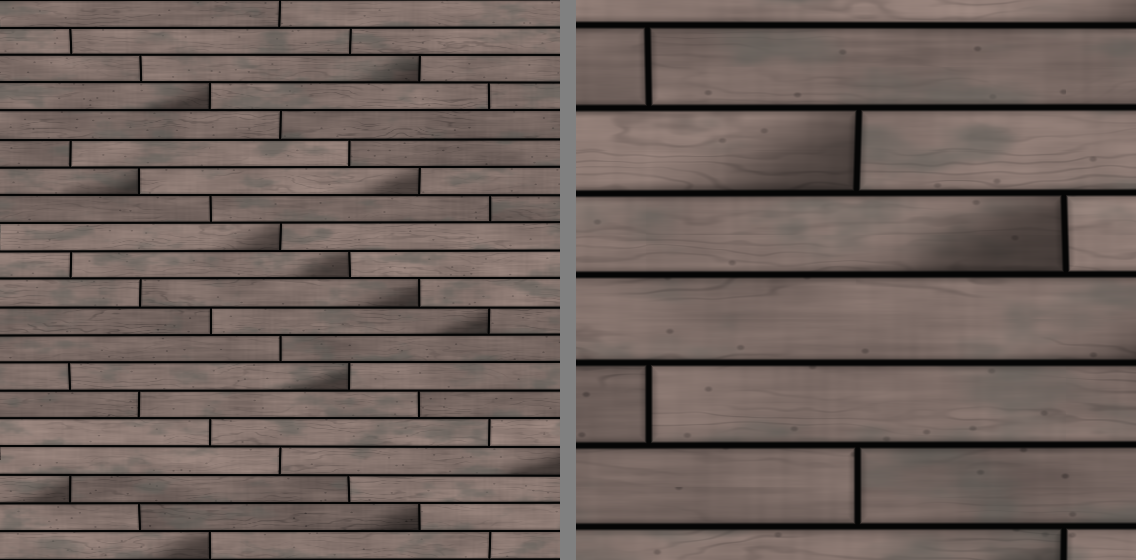
Left, the full canvas; right, a detail of the centre.
Write a WebGL 2 fragment shader that draws this texture.

```glsl
#version 300 es
precision highp float;
// Weathered plank floor: staggered boards, two per row, parted by thin black gaps.
// Each board gets its own tone, cloudy stains, wavy grain, pits and, on some,
// a dark wedge at its right end. All wear is noise in board-local coordinates.

#define ROWS 20.0
#define BOARDS 2.0
#define STAGGER 4.0
#define GAP_HALF 0.0016
#define GAP_SOFT 0.0013
#define GAP_JITTER 0.035
#define TONE_SPREAD 0.36
#define STAIN 0.42
#define GRAIN 0.15
#define WEDGE_SHARE 0.27

uniform vec2 u_resolution;
out vec4 fragColor;

const vec3 GAP_COLOR = vec3(0.02, 0.021, 0.02);
const vec3 WOOD_DARK = vec3(0.325, 0.282, 0.268);
const vec3 WOOD_LIGHT = vec3(0.675, 0.585, 0.55);
const vec3 MILDEW = vec3(0.35, 0.355, 0.335);

float hash(vec2 p) {
    vec3 q = fract(p.xyx * 0.1031);
    q += dot(q, q.yzx + 33.33);
    return fract((q.x + q.y) * q.z);
}

float noise(vec2 p) {
    vec2 i = floor(p), f = fract(p);
    f = f * f * (3.0 - 2.0 * f);
    return mix(mix(hash(i), hash(i + vec2(1, 0)), f.x),
               mix(hash(i + vec2(0, 1)), hash(i + vec2(1, 1)), f.x), f.y);
}

float fbm(vec2 p) {
    float sum = 0.0, amp = 0.533;
    for (int i = 0; i < 4; i++) {
        sum += amp * noise(p);
        p = p * 2.03 + 17.0;
        amp *= 0.5;
    }
    return sum;
}

// Small random offset and tilt of a gap; t runs along it from -0.5 to 0.5
float wobble(vec2 id, float t) {
    return hash(id + 3.0) - 0.5 + (hash(id + 8.0) - 0.5) * t;
}

// Thin contour lines of a stretched noise field
float grainLines(vec2 p) {
    float field = fbm(p * vec2(9.0, 38.0)) * 5.0 + p.y * 110.0;
    float ridge = abs(fract(field) - 0.5) * 2.0;
    return smoothstep(0.55, 1.0, ridge) * smoothstep(0.3, 0.7, noise(p * vec2(13.0, 70.0) + 5.0));
}

// Sparse round pits, one at most per cell
float pits(vec2 p) {
    vec2 cell = floor(p * 75.0);
    vec2 center = 0.25 + 0.5 * vec2(hash(cell + 11.0), hash(cell + 29.0));
    float r = length((fract(p * 75.0) - center) * vec2(0.7, 1.0));
    return step(0.92, hash(cell)) * (1.0 - smoothstep(0.04, 0.17, r));
}

vec3 woodColor(vec2 id, vec2 local, vec2 size) {
    vec2 seed = floor(vec2(hash(id + 41.0), hash(id + 67.0)) * 300.0);
    vec2 p = local * size;
    vec2 s = p + seed;
    float cloud = fbm(p * vec2(11.0, 24.0) + seed);
    float streak = fbm(p * vec2(16.0, 230.0) + seed + 50.0);
    float saw = noise(p * vec2(210.0, 18.0) + seed);

    // Board tone, stains and fibres
    float tone = 0.49 + (hash(id + 19.0) - 0.5) * TONE_SPREAD;
    tone += (cloud - 0.5) * STAIN + (streak - 0.5) * GRAIN * 1.6 + (saw - 0.5) * 0.05;
    tone -= grainLines(s) * GRAIN * (0.5 + hash(id + 23.0));
    tone -= pits(s) * 0.28;
    vec3 color = mix(WOOD_DARK, WOOD_LIGHT, tone);

    // Grey-green mildew in soft patches
    float patchy = smoothstep(0.52, 0.8, fbm(p * vec2(14.0, 32.0) + seed + 90.0));
    color = mix(color, MILDEW, patchy * 0.5);

    // Slanted dark wedge toward the lower right end
    float wedge = local.x - 0.66 - 0.24 * local.y + (cloud - 0.5) * 0.2;
    float strength = step(hash(id + 71.0), WEDGE_SHARE) * 0.48;
    return color * (1.0 - strength * smoothstep(0.0, 0.24, wedge));
}

void main() {
    vec2 uv = gl_FragCoord.xy / u_resolution;
    float pixel = 1.0 / min(u_resolution.x, u_resolution.y);

    // Rows counted from the top, parted by slightly uneven gaps
    float y = (1.0 - uv.y) * ROWS + 0.04;
    float line = floor(y + 0.5);
    float toLine = y - line - GAP_JITTER * 2.0 * wobble(vec2(mod(line, ROWS), 5.0), uv.x - 0.5);
    float row = mod(line - step(toLine, 0.0), ROWS);
    float down = toLine < 0.0 ? 1.0 + toLine : toLine;

    // Boards in the row, shifted by a quarter board per row
    float shift = mod(row, STAGGER) / STAGGER;
    float x = uv.x * BOARDS - shift;
    float joint = floor(x + 0.5);
    float toJoint = x - joint - 0.008 * wobble(vec2(row, mod(joint, BOARDS) + 9.0), down - 0.5);
    float board = mod(joint - step(toJoint, 0.0), BOARDS);
    float along = toJoint < 0.0 ? 1.0 + toJoint : toJoint;

    // Joints on the canvas border stay closed
    float jointX = (joint + shift) / BOARDS;
    float closed = step(abs(jointX - 0.5), 0.49) < 0.5 ? 1.0 : 0.0;
    float gapDist = min(abs(toLine) / ROWS, abs(toJoint) / BOARDS + closed);

    vec3 color = woodColor(vec2(row, board), vec2(along, 1.0 - down), 1.0 / vec2(BOARDS, ROWS));
    color *= mix(0.8, 1.0, smoothstep(GAP_HALF, GAP_HALF + 0.005, gapDist));
    float soft = max(GAP_SOFT, pixel * 0.6);
    color = mix(GAP_COLOR, color, smoothstep(GAP_HALF - soft * 0.5, GAP_HALF + soft, gapDist));
    fragColor = vec4(color, 1.0);
}
```
